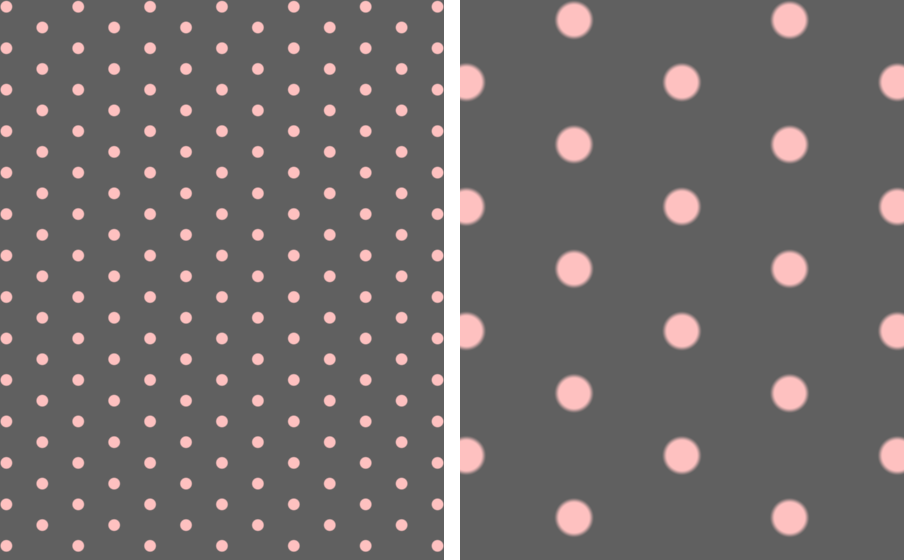
Left: the whole. Right: its middle third, enlarged.
Reproduce this pattern procedurally as a WebGL 1 fragment shader.

```glsl
precision highp float;
// Small soft-edged pink dots in a staggered (half-drop) grid on flat grey.
// Two copies of one rectangular lattice, the second shifted by half a cell,
// give the distance to the nearest dot. Lengths are in canvas heights.

#define CELL vec2(0.12832, 0.07405)
#define FIRST_DOT vec2(0.0114, 0.0253)
#define DOT_RADIUS 0.0104
#define EDGE_SOFTNESS 0.0018
#define GROUND_COLOR vec3(0.377, 0.377, 0.377)
#define DOT_COLOR vec3(0.995, 0.757, 0.753)

uniform vec2 u_resolution;

// Distance from p to the nearest point of a rectangular lattice
float latticeDistance(vec2 p) {
  vec2 toNearest = (fract(p / CELL + 0.5) - 0.5) * CELL;
  return length(toNearest);
}

void main() {
  vec2 p = gl_FragCoord.xy / u_resolution.y - FIRST_DOT;

  // Main columns and the half-dropped columns between them
  float centerDistance = min(latticeDistance(p), latticeDistance(p - 0.5 * CELL));

  // Soft rim, never narrower than a pixel
  float rim = max(EDGE_SOFTNESS, 0.75 / u_resolution.y);
  float dotMask = 1.0 - smoothstep(-rim, rim, centerDistance - DOT_RADIUS);

  gl_FragColor = vec4(mix(GROUND_COLOR, DOT_COLOR, dotMask), 1.0);
}
```
